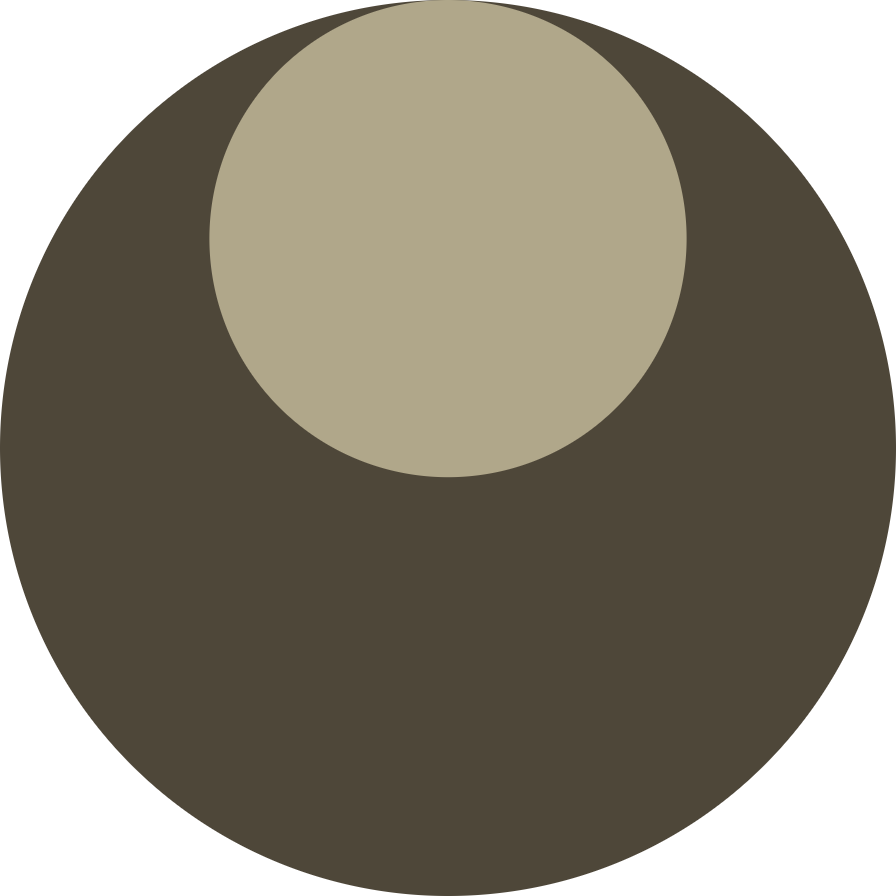
Give the GLSL for this background, as a WebGL 2 fragment shader.

```glsl
#version 300 es
precision highp float;
// Draws a large dark disc that fills a white canvas, with a smaller tan disc
// touching its top edge from inside. Each disc is a signed distance function
// turned into a smooth mask about one pixel wide.

uniform vec2 u_resolution;
out vec4 outColor;

const vec3 PAPER = vec3(1.0);
const vec3 DARK_BROWN = vec3(0.306, 0.278, 0.224);
const vec3 TAN = vec3(0.690, 0.655, 0.541);

const float OUTER_RADIUS = 0.5;
const float INNER_RADIUS = 0.2663;
const vec2 OUTER_CENTER = vec2(0.5);
const vec2 INNER_CENTER = vec2(0.5, 1.0 - INNER_RADIUS);

// Coverage of a disc: 1 inside, 0 outside, with a soft edge
float discMask(vec2 point, vec2 center, float radius, float pixel) {
    float signedDistance = length(point - center) - radius;
    return clamp(0.5 - signedDistance / pixel, 0.0, 1.0);
}

void main() {
    // Canvas units: the shorter side spans 0 to 1, centred
    float pixel = 1.0 / min(u_resolution.x, u_resolution.y);
    vec2 point = (gl_FragCoord.xy - 0.5 * u_resolution) * pixel + 0.5;

    // Layers from back to front
    vec3 color = PAPER;
    color = mix(color, DARK_BROWN, discMask(point, OUTER_CENTER, OUTER_RADIUS, pixel));
    color = mix(color, TAN, discMask(point, INNER_CENTER, INNER_RADIUS, pixel));

    outColor = vec4(color, 1.0);
}
```
